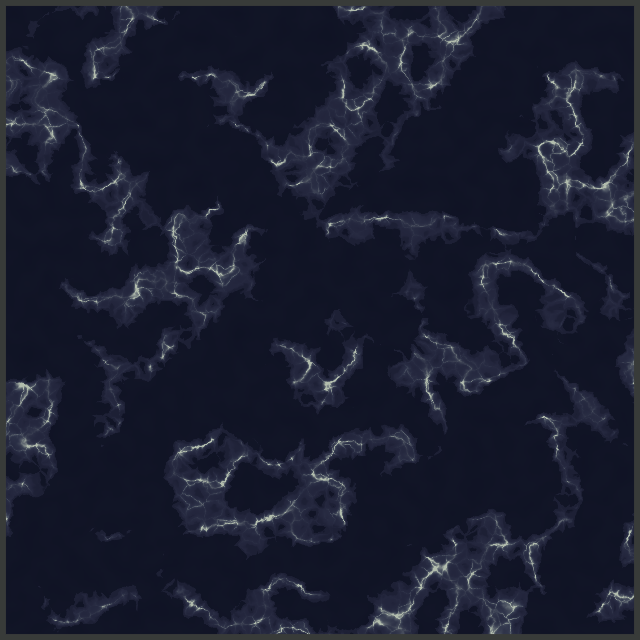
Give the GLSL for this texture, as a three.js fragment shader.

```glsl
// Pale branching lightning veins with dusky halos on a framed night-blue field
varying vec2 vUv;

#define VEIN_SCALE 8.6
#define VEIN_WIDTH 0.2
#define PATCH_SCALE 5.6
#define CELL_SCALE 46.0
#define JAGGEDNESS 0.018
#define FRAME_WIDTH 0.0093
#define NIGHT vec3(0.065, 0.079, 0.147)
#define DUSK vec3(0.135, 0.145, 0.235)
#define STEEL vec3(0.25, 0.29, 0.38)
#define PALE vec3(0.70, 0.74, 0.68)
#define FRAME vec3(0.22, 0.23, 0.225)

vec2 hash2(vec2 p) {
  vec3 q = fract(p.xyx * vec3(0.1031, 0.1030, 0.0973));
  q += dot(q, q.yzx + 33.33);
  return fract((q.xx + q.yz) * q.zy);
}

// Dot product of a random unit gradient with the offset from its corner
float corner(vec2 cell, vec2 offset) {
  float angle = 6.2832 * hash2(cell).x;
  return dot(vec2(cos(angle), sin(angle)), offset);
}

float noise(vec2 p) {
  vec2 i = floor(p), f = fract(p);
  vec2 u = f * f * f * (f * (f * 6.0 - 15.0) + 10.0);
  vec2 e = vec2(1.0, 0.0);
  float low = mix(corner(i, f), corner(i + e, f - e), u.x);
  float high = mix(corner(i + e.yx, f - e.yx), corner(i + 1.0, f - 1.0), u.x);
  return mix(low, high, u.y);
}

// Folded layers give the displacement sharp kinks
vec2 jaggedWarp(vec2 p) {
  vec2 shift = vec2(0.0);
  float frequency = 16.0, amount = JAGGEDNESS;
  for (int i = 0; i < 4; i++) {
    vec2 q = p * frequency + 17.0 * float(i);
    shift += amount * vec2(abs(noise(q + 50.0)), abs(noise(q + 131.7)));
    frequency *= 2.1;
    amount *= 0.55;
  }
  return shift;
}

// Cellular noise: gap between the two nearest points, zero on cell borders
float cellEdge(vec2 p) {
  vec2 i = floor(p), f = fract(p);
  float nearest = 8.0, second = 8.0;
  for (int y = -1; y <= 1; y++) {
    for (int x = -1; x <= 1; x++) {
      vec2 g = vec2(float(x), float(y));
      float d = length(g + hash2(i + g + 70.0) - f);
      second = min(second, max(nearest, d));
      nearest = min(nearest, d);
    }
  }
  return second - nearest;
}

void main() {
  vec2 p = vUv + jaggedWarp(vUv);

  // Veins follow the zero line of a layered noise, fading out in patches
  vec2 v = p * VEIN_SCALE + 23.4;
  float ridge = abs(noise(v) + 0.4 * noise(v * 2.1 + 9.3));
  float presence = smoothstep(-0.3, 0.16, noise(p * PATCH_SCALE + 88.2));
  float strand = 1.5 * presence - 0.5 - ridge / VEIN_WIDTH;

  // Cell borders pull the halo into thorns
  float edge = cellEdge(p * CELL_SCALE + 40.0);
  float body = strand + 0.33 - 0.85 * edge;
  float halo = 0.7 * smoothstep(0.0, 0.09, body) + 0.3 * smoothstep(0.22, 0.4, body);

  // Bright cores and side filaments, broken into short runs
  float flicker = smoothstep(-0.3, 0.3, noise(p * 24.0 + 61.0));
  float power = smoothstep(0.15, 1.0, body) * (0.3 + 0.7 * flicker);
  float core = exp(-ridge / 0.021);
  float filament = exp(-edge * 11.0);
  float glow = power * (0.6 * exp(-ridge / 0.06) + 0.4 * exp(-edge * 6.0));
  float spark = power * (0.9 * core + 0.6 * filament * smoothstep(0.3, 1.0, body));

  // Colour layers from the ground up to the sparks
  vec3 color = NIGHT + 0.008 * noise(p * 30.0);
  color = mix(color, DUSK, halo);
  color = mix(color, STEEL, clamp(glow, 0.0, 1.0));
  color = mix(color, PALE, clamp(spark * spark * 1.5, 0.0, 1.0));

  // Flat frame
  vec2 border = min(vUv, 1.0 - vUv);
  float inside = smoothstep(-0.001, 0.001, min(border.x, border.y) - FRAME_WIDTH);
  gl_FragColor = vec4(mix(FRAME, color, inside), 1.0);
}
```
